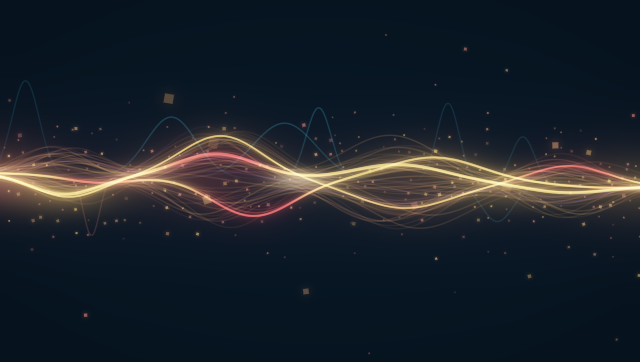
Reproduce this background procedurally as a WebGL 2 fragment shader.

```glsl
#version 300 es
precision highp float;
// A ribbon of glowing strands over deep navy, with fine threads and square sparks.
// Every strand is a drifting line plus four Gaussian swells, so strands pinch
// together between swells; light is summed and then softly saturated.

#define THREADS 46
#define BUNDLE 5
#define BASE_Y 0.294
#define DRIFT -0.020
#define THREAD_LIGHT 0.30
#define STRAND_LIGHT 1.55
#define HAZE 0.17
#define SPARK_CELL 0.021
#define SQUARE_CELL 0.075

uniform vec2 u_resolution;
out vec4 fragColor;

const vec3 NAVY = vec3(0.026, 0.082, 0.132);
const vec3 RED = vec3(1.0, 0.24, 0.22);
const vec3 GOLD = vec3(1.0, 0.74, 0.28);
const vec3 CREAM = vec3(1.0, 0.83, 0.58);
const vec3 VIOLET = vec3(0.48, 0.20, 0.72);
const vec3 TEAL = vec3(0.14, 0.50, 0.58);
const vec3 SALMON = vec3(0.90, 0.42, 0.34);

const vec4 CENTRES = vec4(0.10, 0.34, 0.625, 0.885);
const vec4 WIDTHS = vec4(0.075, 0.090, 0.105, 0.085);

// Swell heights, sideways shift and red regions of the three main strands
const vec4 HEIGHTS[3] = vec4[3](vec4(-0.030, 0.038, 0.027, -0.012),
    vec4(-0.034, 0.066, -0.041, 0.030), vec4(-0.012, -0.059, 0.038, -0.004));
const float SHIFT[3] = float[3](0.0, 0.006, 0.055);
const vec4 REDNESS[3] = vec4[3](vec4(0, 1, 0, 0), vec4(0, 0, 0.3, 1), vec4(0.8, 1, 0.2, 0.3));
const float THICKNESS[3] = float[3](0.0021, 0.0012, 0.0015);

// Stray arches: centre, height, width
const vec3 ARCHES[8] = vec3[8](vec3(0.268, 0.094, 0.055), vec3(0.445, 0.088, 0.070),
    vec3(0.498, 0.113, 0.028), vec3(0.700, 0.124, 0.025), vec3(0.040, 0.146, 0.030),
    vec3(0.143, -0.093, 0.018), vec3(0.777, -0.059, 0.035), vec3(0.817, 0.074, 0.026));

vec4 hash4(float n) {
    return fract(sin(n * vec4(12.9898, 78.233, 37.719, 93.989)) * 43758.5453);
}

vec4 swells(float x) {
    vec4 d = (x - CENTRES) / WIDTHS;
    return exp(-d * d);
}

// Height and slope of a strand
vec2 wave(float x, vec4 heights) {
    vec4 d = (x - CENTRES) / WIDTHS;
    vec4 lift = heights * exp(-d * d);
    return vec2(BASE_Y + DRIFT * x + dot(lift, vec4(1.0)), DRIFT - 2.0 * dot(lift, d / WIDTHS));
}

float curveDistance(float y, vec2 curve) {
    return abs(y - curve.x) * inversesqrt(1.0 + curve.y * curve.y);
}

float stroke(float d, float halfWidth) {
    float soft = 0.7 / u_resolution.x;
    float w = max(halfWidth, soft);
    return min(halfWidth / soft, 1.0) * (1.0 - smoothstep(w - soft, w + soft, d));
}

float pool(vec2 p, vec2 centre, vec2 radius) {
    vec2 d = (p - centre) / radius;
    return exp(-dot(d, d));
}

// One layer of randomly placed, slightly turned squares
vec3 squares(vec2 p, float cell, float maxSize, float density, float seed) {
    vec2 id = floor(p / cell);
    vec4 r = hash4(dot(id, vec2(1.37, 7.13)) + seed);
    vec4 s = hash4(dot(id, vec2(5.71, 2.39)) + seed + 3.1);
    float size = maxSize * mix(0.3, 1.0, r.z * r.z);
    vec2 centre = (id + 0.25 + 0.5 * r.xy) * cell;
    float turn = (s.x - 0.5) * 0.7;
    vec2 q = abs(mat2(cos(turn), sin(turn), -sin(turn), cos(turn)) * (p - centre));
    float away = (centre.y - BASE_Y - DRIFT * centre.x) / 0.075;
    float present = step(s.y, density * exp(-away * away));
    float light = stroke(max(q.x, q.y), size) + 0.16 * exp(-dot(q, q) / (size * size * 5.0));
    return mix(SALMON, GOLD, s.z * step(0.4, s.z)) * light * present * mix(0.25, 1.0, s.w);
}

void main() {
    vec2 p = gl_FragCoord.xy / u_resolution.x;
    float dy = p.y - BASE_Y - DRIFT * p.x;
    vec3 light = vec3(0.0);

    // Haze along the ribbon and hot pools where strands meet
    vec3 hazeColor = mix(vec3(1.0, 0.36, 0.25), vec3(0.85, 0.58, 0.25), smoothstep(0.3, 0.85, p.x));
    light += hazeColor * HAZE * exp(-dy * dy / 0.0030) * (0.55 + 0.45 * cos(p.x * 19.0));
    light += vec3(0.40, 0.20, 0.30) * 0.12 * exp(-dy * dy / 0.010);
    light += CREAM * 0.75 * pool(p, vec2(0.466, 0.284), vec2(0.040, 0.014));
    light += GOLD * 0.25 * (pool(p, vec2(0.10, 0.262), vec2(0.09, 0.03)) + pool(p, vec2(0.81, 0.27), vec2(0.08, 0.03)));
    light += SALMON * 0.35 * (pool(p, vec2(0.0, 0.285), vec2(0.07, 0.03)) + pool(p, vec2(0.22, 0.288), vec2(0.05, 0.018)));

    // Fine threads
    for (int i = 0; i < THREADS; i++) {
        vec4 r = hash4(float(i) + 1.7), s = hash4(float(i) + 61.3);
        vec2 curve = wave(p.x + (s.x - 0.5) * 0.08, (r * 2.0 - 1.0) * vec4(0.042, 0.076, 0.078, 0.046));
        float phase = p.x * 21.0 + s.y * 6.283;
        curve += 0.006 * vec2(sin(phase), 21.0 * cos(phase));
        float fade = 0.35 + 0.65 * pow(0.5 + 0.5 * sin(p.x * 9.0 + s.z * 6.283), 2.0);
        vec3 tint = s.w < 0.16 ? VIOLET : mix(SALMON, GOLD, s.w);
        light += tint * THREAD_LIGHT * fade * stroke(curveDistance(p.y, curve), 0.0007);
    }

    // Stray arches, faint at their feet
    for (int i = 0; i < 8; i++) {
        float d = (p.x - ARCHES[i].x) / ARCHES[i].z, lift = ARCHES[i].y * exp(-d * d);
        vec2 curve = vec2(BASE_Y + DRIFT * p.x + lift, -2.0 * lift * d / ARCHES[i].z);
        vec3 tint = i == 5 ? SALMON : TEAL;
        light += tint * (i < 3 ? 0.55 : 0.3) * exp(-d * d * 0.4) * stroke(curveDistance(p.y, curve), 0.0008);
    }

    // Main strands, each with thinner companions and a halo
    for (int i = 0; i < 3; i++) {
        float x = p.x - SHIFT[i];
        vec3 tint = mix(GOLD, RED, smoothstep(0.1, 0.75, dot(swells(x), REDNESS[i])));
        for (int j = 0; j < BUNDLE; j++) {
            float k = float(j);
            float d = curveDistance(p.y, wave(x - 0.003 * k, HEIGHTS[i] * (1.0 - 0.085 * k)));
            float strength = STRAND_LIGHT / (1.0 + 1.3 * k);
            light += tint * strength * stroke(d, THICKNESS[i] / (1.0 + 1.5 * k));
            if (j == 0) light += tint * (0.28 * exp(-d / 0.005) + 0.10 * exp(-d / 0.018));
        }
    }

    // Sparks and larger squares
    light += squares(p, SPARK_CELL, 0.0026, 0.55, 4.0);
    light += 0.8 * squares(p + 0.011, SPARK_CELL * 1.3, 0.0022, 0.5, 19.0);
    light += 0.6 * squares(p, SQUARE_CELL, 0.0075, 0.5, 33.0);

    // Soft saturation over a gently vignetted background
    vec2 edge = p / vec2(1.0, u_resolution.y / u_resolution.x) - 0.5;
    vec3 color = NAVY * (1.06 - 0.4 * dot(edge, edge));
    color += (1.0 - color) * (1.0 - exp(-light));
    fragColor = vec4(color, 1.0);
}
```
